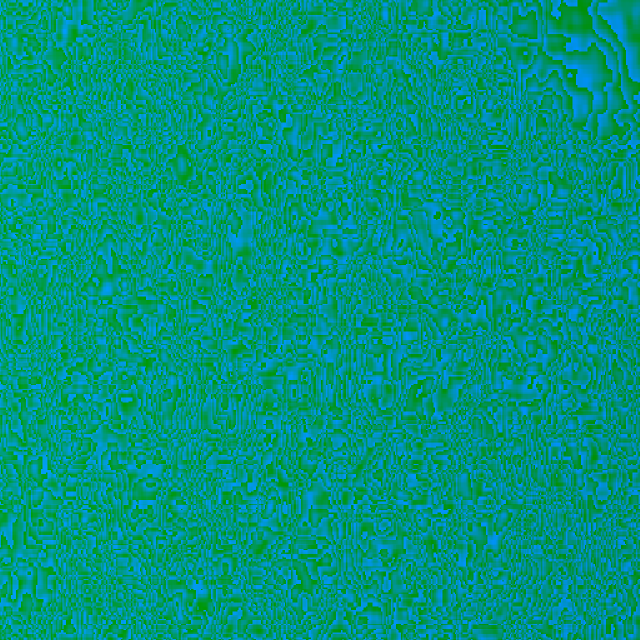
Give the GLSL for this texture, as a WebGL 2 fragment shader.

```glsl
#version 300 es
precision highp float;
// Dense stepped contours: a layered noise height field is sampled on a soft
// staircase grid, then wrapped into a repeating ramp from green to blue.
// Upright grain dominates, with flat bars and one calm corner.

uniform vec2 u_resolution;
out vec4 outColor;

const vec2  CELLS        = vec2(128.0, 144.0); // stair steps across the canvas
const vec2  STEP_RAMP    = vec2(0.85, 0.5);    // part of a step that slopes
const float FACETS       = 512.0;              // finest flat facets per side
const vec2  GRAIN        = vec2(1.5, 0.75);    // stretches the relief upright
const int   OCTAVES      = 4;
const float BASE_FREQ    = 6.0;
const float BASE_HEIGHT  = 18.5;               // in colour cycles
const float HEIGHT_DECAY = 0.46;
const float OCTAVE_TURN  = 0.65;               // radians between octaves
const vec2  BAR_FREQ     = vec2(17.0, 66.0);
const float BAR_HEIGHT   = 2.3;
const vec2  CALM_CENTRE  = vec2(0.96, 0.93);
const float CALM_INNER   = 0.07;
const float CALM_OUTER   = 0.22;
const float CALM_GAIN    = 0.27;
const float GREEN_LEFT   = 0.615;
const float GREEN_RIGHT  = 0.56;
const int   SUBSAMPLES   = 2;                  // per pixel side

float hash(vec2 p) {
    vec3 q = fract(vec3(p.xyx) * 0.1031);
    q += dot(q, q.yzx + 33.33);
    return fract((q.x + q.y) * q.z);
}

float valueNoise(vec2 p) {
    vec2 cell = floor(p);
    vec2 f = fract(p);
    f = f * f * (3.0 - 2.0 * f);
    float low  = mix(hash(cell), hash(cell + vec2(1.0, 0.0)), f.x);
    float high = mix(hash(cell + vec2(0.0, 1.0)), hash(cell + 1.0), f.x);
    return mix(low, high, f.y);
}

// Flat treads joined by short slopes, so contours run along the grid.
vec2 staircase(vec2 p) {
    vec2 q = p * CELLS;
    vec2 slope = smoothstep(0.5 - 0.5 * STEP_RAMP, 0.5 + 0.5 * STEP_RAMP, fract(q));
    return (floor(q) + slope) / CELLS;
}

float relief(vec2 p) {
    float sum = 0.0;
    float amp = BASE_HEIGHT;
    float c = cos(OCTAVE_TURN);
    float s = sin(OCTAVE_TURN);
    mat2 turn = mat2(c, s, -s, c);
    vec2 q = turn * (p * GRAIN * BASE_FREQ);
    for (int i = 0; i < OCTAVES; i++) {
        sum += amp * (valueNoise(q + 17.3 * float(i) + 40.0) - 0.5);
        q = turn * q * 2.13;
        amp *= HEIGHT_DECAY;
    }
    // Low wide bars
    sum += BAR_HEIGHT * (valueNoise(p * BAR_FREQ + 91.0) - 0.5);
    // Calm corner
    float calm = smoothstep(CALM_INNER, CALM_OUTER, distance(p, CALM_CENTRE));
    return sum * mix(CALM_GAIN, 1.0, calm);
}

// Ramp position of the facet that holds the point.
float rampAt(vec2 p) {
    vec2 facet = (floor(p * FACETS) + 0.5) / FACETS;
    return fract(relief(staircase(facet)));
}

void main() {
    vec2 uv = gl_FragCoord.xy / u_resolution;

    // Average inside the pixel to smooth the ramp edges
    float blue = 0.0;
    for (int j = 0; j < SUBSAMPLES; j++) {
        for (int i = 0; i < SUBSAMPLES; i++) {
            vec2 offset = (vec2(i, j) + 0.5) / float(SUBSAMPLES) - 0.5;
            blue += rampAt((gl_FragCoord.xy + offset) / u_resolution);
        }
    }
    blue /= float(SUBSAMPLES * SUBSAMPLES);

    // Slow drift of the green level from left to right
    float green = mix(GREEN_LEFT, GREEN_RIGHT, uv.x);
    outColor = vec4(0.0, green, blue, 1.0);
}
```
